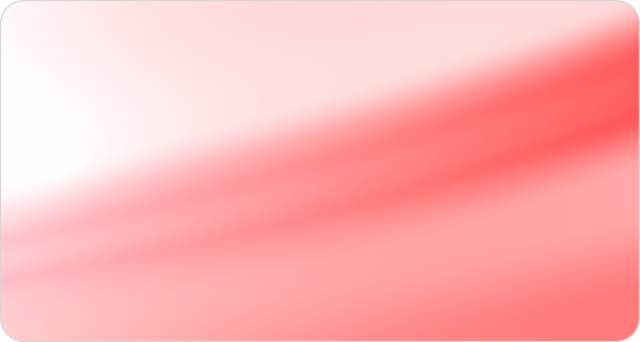
Reproduce this background procedurally as a Shadertoy shader.

```glsl
// A rounded card filled with soft red silk: a pale upper field, a curved
// red band rising to the right, and a rosy lower field with a warm corner.
// One tone value is blended from smooth steps around two parabolic curves.

const vec3  PAPER_COLOR  = vec3(1.0);
const vec3  BORDER_COLOR = vec3(0.84);
const float CORNER_RADIUS = 0.070;  // in canvas heights
const float BORDER_WIDTH  = 0.0037; // in canvas heights

// Curves as depth below the top: start - slope * u - bend * u * u
const vec3 UPPER_CURVE = vec3(0.636, 0.376, 0.150);
const vec3 LOWER_CURVE = vec3(0.825, 0.295, 0.190);

// Tones along u: constant, linear and quadratic terms
const vec3 BAND_TONE  = vec3(0.785, -0.50, 0.085);
const vec3 LOWER_TONE = vec3(0.815, -0.48, 0.325);

const float PALE_LEFT    = 0.975;
const float PALE_RIGHT   = 0.83;
const float SHEEN_GAIN   = 0.055;
const float STREAK_GAIN  = 0.035;
const float CORNER_GAIN  = 0.18;
const float MAGENTA_TINT = 0.03;

float curveDepth(vec3 c, float u) {
    return c.x - u * (c.y + u * c.z);
}

float polynomial(vec3 c, float u) {
    return c.x + u * (c.y + u * c.z);
}

float bump(float x, float width) {
    float q = x / width;
    return exp(-q * q);
}

float roundedBox(vec2 p, vec2 halfSize, float radius) {
    vec2 q = abs(p) - halfSize + radius;
    return length(max(q, 0.0)) + min(max(q.x, q.y), 0.0) - radius;
}

// Pale field, brighter along the shoulder of the band
float upperTone(float u, float d) {
    float fade = 1.0 - min(u / 0.58, 1.0);
    float tone = mix(PALE_RIGHT, PALE_LEFT, fade * fade);
    float sheen = bump(d + 0.17, 0.20) * (1.0 - 0.65 * u);
    float leftGlow = 0.025 * bump(u, 0.22) * smoothstep(-0.6, -0.3, d);
    return min(tone + SHEEN_GAIN * sheen + leftGlow, 0.995);
}

// Red band with long streaks that follow its curves
float bandTone(float u, float d, float e) {
    float tone = polynomial(BAND_TONE, u);
    tone -= STREAK_GAIN * bump(e, 0.032);
    tone -= 0.30 * STREAK_GAIN * bump(d - 0.075, 0.022);
    tone += 0.55 * STREAK_GAIN * bump(d - 0.125, 0.030) * (1.0 - 0.5 * u);
    tone += 0.50 * STREAK_GAIN * bump(d - 0.015, 0.020);
    return tone;
}

// Rosy field, deepening toward the lower right corner
float lowerTone(float u, float depth) {
    float center = 1.0 - 0.27 * u * u;
    float corner = smoothstep(center - 0.13, center + 0.13, depth);
    return polynomial(LOWER_TONE, u) - CORNER_GAIN * u * corner;
}

vec3 silk(float u, float depth) {
    float d = depth - curveDepth(UPPER_CURVE, u);
    float e = depth - curveDepth(LOWER_CURVE, u);

    float shift = 0.025 * bump(u, 0.2);
    float intoBand = smoothstep(-0.13, 0.055, d - shift);
    float intoLower = smoothstep(-0.01, 0.16, e);

    float tone = mix(upperTone(u, d), bandTone(u, d, e), intoBand);
    tone = mix(tone, lowerTone(u, depth), intoLower);

    float tint = MAGENTA_TINT * intoBand * (1.0 - intoLower) * max(1.0 - 1.6 * u, 0.0);
    return vec3(1.0, tone, tone + 0.004 + tint);
}

void mainImage(out vec4 fragColor, in vec2 fragCoord) {
    vec2 uv = fragCoord / iResolution.xy;
    float aspect = iResolution.x / iResolution.y;
    float pixel = 1.0 / iResolution.y;

    vec3 color = silk(uv.x, 1.0 - uv.y);

    // Card outline
    vec2 p = (uv - 0.5) * vec2(aspect, 1.0);
    float edge = roundedBox(p, 0.5 * vec2(aspect, 1.0), CORNER_RADIUS);
    float border = smoothstep(-0.5 * pixel, 0.5 * pixel, edge + BORDER_WIDTH);
    float outside = smoothstep(-0.5 * pixel, 0.5 * pixel, edge);
    color = mix(color, BORDER_COLOR, border);
    color = mix(color, PAPER_COLOR, outside);

    fragColor = vec4(clamp(color, 0.0, 1.0), 1.0);
}
```
